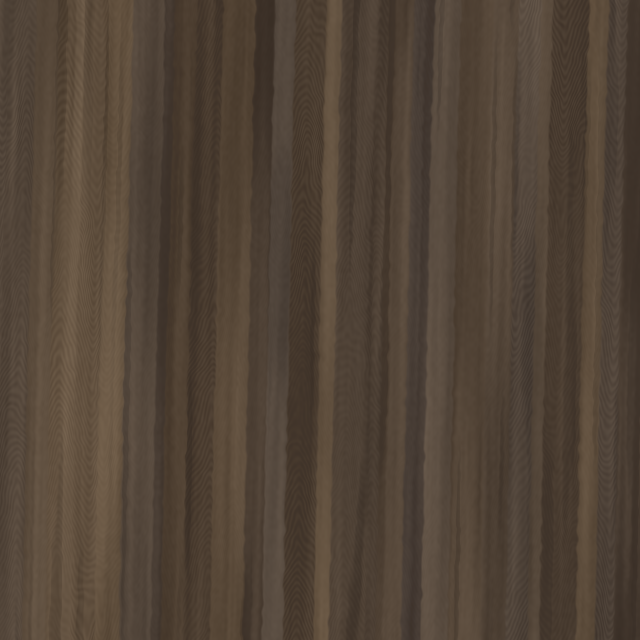
Give the GLSL for this texture, as a WebGL 2 fragment shader.

```glsl
#version 300 es
precision highp float;

uniform vec2 u_resolution;
out vec4 fragColor;

float hash(vec2 p) {
    return fract(sin(dot(p, vec2(127.1, 311.7))) * 43758.5453);
}

float noise(vec2 p) {
    vec2 i = floor(p), f = fract(p);
    f = f * f * (3.0 - 2.0 * f);
    return mix(mix(hash(i), hash(i + vec2(1, 0)), f.x),
               mix(hash(i + vec2(0, 1)), hash(i + vec2(1, 1)), f.x), f.y);
}

// Value along one fibre, shifted so that neighbours do not line up
float fibre(float column, float y) {
    y += 10.0 * hash(vec2(column, 5.3));
    float i = floor(y);
    return mix(hash(vec2(column, i)), hash(vec2(column, i + 1.0)), smoothstep(0.0, 1.0, y - i));
}

float streak(float x, float y) {
    float i = floor(x);
    return mix(fibre(i, y), fibre(i + 1.0, y), smoothstep(0.0, 1.0, x - i));
}

// Arched growth rings, strong in some strips and faint in others
float rings(float id, float across, vec2 p) {
    float side = hash(vec2(id, 8.1)) < 0.5 ? -1.0 : 1.0;
    float centre = 0.6 * (hash(vec2(id, 2.7)) - 0.5);
    float arch = 6.5 * sqrt(0.01 + pow(across - centre, 2.0));
    float warp = 4.0 * noise(vec2(p.x * 45.0, p.y * 11.0 + id * 3.7));
    float wave = sin(6.2832 * (p.y * 66.0 + side * arch + warp));
    float strength = smoothstep(0.3, 0.85, hash(vec2(id, 6.4)));
    return wave * (0.2 + strength) * (0.3 + fibre(id + 40.0, p.y * 5.0));
}

// Colour of one strip: tone drifting along its length, hue warm or cool
vec3 strip(float id, float x, vec2 p) {
    float tone = 0.78 * hash(vec2(id, 1.9)) + 0.26 * (fibre(id + 90.0, p.y * 2.2) - 0.5);
    float warmth = hash(vec2(id, 4.6)) - 0.5;
    vec3 color = mix(vec3(0.250, 0.203, 0.166), vec3(0.410, 0.346, 0.280), tone);
    color += warmth * vec3(0.020, 0.002, -0.026);
    return color + 0.0125 * rings(id, x - id - 0.5, p) * vec3(1.0, 0.95, 0.8);
}

void main() {
    vec2 uv = gl_FragCoord.xy / u_resolution.y;

    // Lean the grain slightly and let it wander
    vec2 p = vec2(uv.x - 0.024 * uv.y, uv.y);
    p.x += 0.006 * (noise(vec2(p.x * 5.0, p.y * 2.5)) - 0.5);
    float ragged = p.x + 0.0035 * (noise(vec2(p.x * 50.0, p.y * 70.0)) - 0.5);

    // Strips of uneven width with soft borders
    float x = ragged * 27.0 + 3.0;
    float id = floor(x + 0.5);
    float border = id + 0.7 * (hash(vec2(id, 3.3)) - 0.5);
    float blend = smoothstep(-0.06, 0.06, x - border);
    vec3 color = mix(strip(id - 1.0, x, p), strip(id, x, p), blend);

    // Broad and fine streaks
    float shade = 0.064 * (streak(ragged * 55.0, p.y * 2.0) - 0.5);
    shade += 0.042 * (streak(ragged * 120.0 + 31.0, p.y * 3.2) - 0.5);
    shade += 0.018 * (streak(p.x * 230.0 + 77.0, p.y * 9.0) - 0.5);

    // Long pale tongues and narrow dark veins
    float pale = smoothstep(0.62, 0.80, streak(ragged * 38.0 + 13.0, p.y * 1.5));
    float vein = smoothstep(0.66, 0.82, streak(ragged * 90.0 + 57.0, p.y * 2.4));
    color += shade * vec3(1.0, 0.9, 0.78);
    color += pale * vec3(0.040, 0.037, 0.033);
    color -= vein * vec3(0.036, 0.031, 0.025);

    // Cloudy stain and faint pores
    color *= 0.95 + 0.08 * noise(p * vec2(9.0, 3.0) + 20.0);
    color += 0.014 * (noise(p * vec2(210.0, 130.0)) - 0.5);

    // Keep the darkest wood from sinking to black
    color = max(color, 0.5 * color + vec3(0.127, 0.104, 0.086));
    fragColor = vec4(color, 1.0);
}
```
